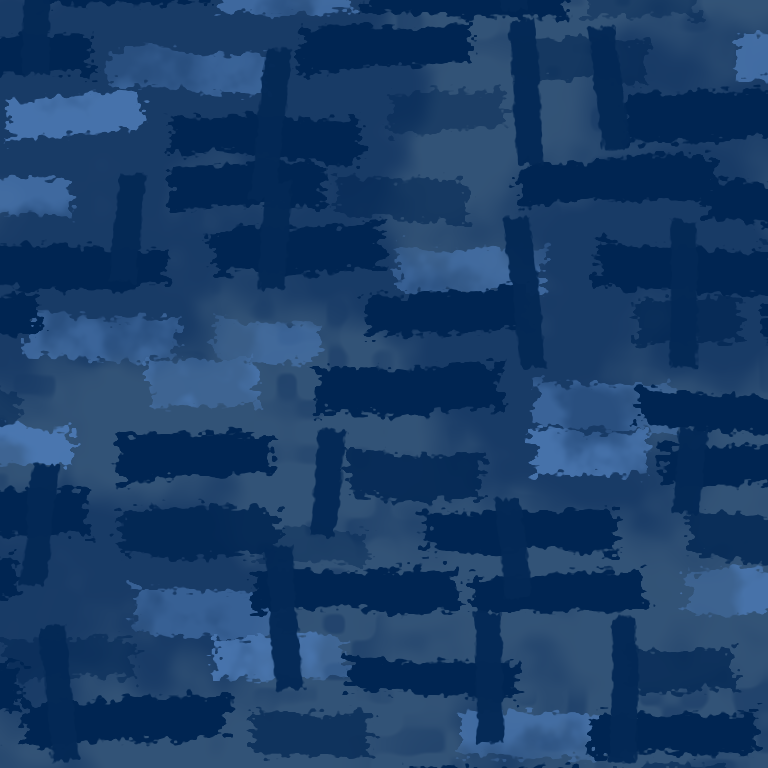
Reproduce this pattern procedurally as a Shadertoy shader.

```glsl
// Ragged brush strokes in navy and sky blue over a cloudy slate-blue wash.
// Jittered grids scatter the horizontal and upright strokes; each is a box
// distance whose edge is torn by fine noise.

float hash(vec2 p) {
    vec3 q = fract((p.xyx + 17.0) * vec3(0.1031, 0.1030, 0.0973));
    q += dot(q, q.yzx + 33.33);
    return fract((q.x + q.y) * q.z);
}

float noise(vec2 p) {
    vec2 i = floor(p), f = fract(p);
    f = f * f * f * (f * (f * 6.0 - 15.0) + 10.0);
    return mix(mix(hash(i), hash(i + vec2(1, 0)), f.x),
               mix(hash(i + vec2(0, 1)), hash(i + vec2(1, 1)), f.x), f.y);
}

float fbm(vec2 p) {
    float sum = 0.0, amp = 0.53;
    for (int i = 0; i < 4; i++) {
        sum += amp * noise(p);
        p = mat2(1.6, 1.2, -1.2, 1.6) * p + 5.3;
        amp *= 0.5;
    }
    return sum;
}

// Coverage of one stroke; the long side lies along x.
float stroke(vec2 q, vec2 halfSize, float angle, float ragged, float seed) {
    float c = cos(angle), s = sin(angle);
    q = mat2(c, -s, s, c) * q;
    vec2 g = q + seed * 9.0;
    q.y += ragged * 0.6 * (noise(g * 14.0) - 0.5);
    vec2 e = abs(q) - halfSize;
    float box = length(max(e, 0.0)) + min(max(e.x, e.y), 0.0);

    // Dabs and bristle gaps, stronger toward the two ends
    float grain = 0.6 * noise(g * vec2(85, 150)) + 0.4 * noise(g * vec2(190, 260));
    float tear = ragged * mix(1.0, 1.7, smoothstep(0.7, 1.0, abs(q.x) / halfSize.x));
    float soft = max(0.0016, 1.2 / iResolution.y);
    return 1.0 - smoothstep(-soft, soft, box + tear * (grain - 0.45));
}

// Horizontal strokes: x = faint navy, y = sky blue, z = solid navy.
vec3 horizontals(vec2 p) {
    vec3 cover = vec3(0);
    vec2 cell = vec2(0.25, 0.088);
    for (int j = -1; j <= 1; j++) {
        float row = floor(p.y / cell.y) + float(j);
        float shift = hash(vec2(row, 71));
        for (int i = -1; i <= 1; i++) {
            vec2 id = vec2(floor(p.x / cell.x - shift) + float(i), row);
            float a = hash(id + 31.0), b = hash(id + 57.0), d = hash(id + 93.0);
            vec2 jitter = vec2(a - 0.5, b - 0.5) * vec2(0.45, 0.5);
            vec2 centre = (id + 0.5 + vec2(shift, 0) + jitter) * cell;

            // Spread the three kinds evenly over the rows
            float kind = fract(dot(id, vec2(0.382, 0.755)) + 0.25 * d);
            bool solid = kind < 0.4, sky = kind > 0.7;
            vec2 size = vec2(solid ? mix(0.1, 0.135, d) : mix(0.07, 0.105, d),
                             mix(0.025, 0.031, a));
            float ink = stroke(p - centre, size, (b - 0.5) * 0.14, 0.019, d);
            if (solid) cover.z = max(cover.z, ink);
            else if (sky) cover.y = max(cover.y, ink * mix(0.6, 1.0, b));
            else cover.x = max(cover.x, ink * mix(0.4, 0.9, a));
        }
    }
    return cover;
}

// Narrow upright strokes with cleaner sides.
float uprights(vec2 p) {
    float cover = 0.0, cell = 0.25;
    for (int j = -1; j <= 1; j++)
    for (int i = -1; i <= 1; i++) {
        vec2 id = floor(p / cell) + vec2(i, j);
        float a = hash(id + 131.0), b = hash(id + 157.0), d = hash(id + 193.0);
        vec2 q = p - (id + 0.5 + 0.75 * (vec2(a, b) - 0.5)) * cell;
        vec2 size = vec2(mix(0.055, 0.1, d), 0.0175);
        float ink = stroke(q.yx, size, (fract(a * 7.0 + b) - 0.5) * 0.24, 0.0065, d);
        cover = max(cover, ink);
    }
    return cover;
}

void mainImage(out vec4 fragColor, in vec2 fragCoord) {
    vec2 p = fragCoord / iResolution.y;
    vec3 navy = vec3(0.0, 0.145, 0.32);
    vec3 deepBlue = vec3(0.095, 0.23, 0.40);
    vec3 slate = vec3(0.198, 0.325, 0.465);
    vec3 sky = vec3(0.29, 0.465, 0.69);

    // Cloudy wash with a few soft blots
    float cloud = smoothstep(0.34, 0.58, fbm(p * 4.5 + 2.0));
    float blots = smoothstep(0.62, 0.85, noise(p * 32.0))
                * smoothstep(0.5, 0.75, noise(p * 5.0 + 40.0));
    vec3 col = mix(deepBlue, slate, cloud);
    col = mix(col, deepBlue, 0.6 * blots);

    // Strokes, from the faintest to the most solid
    vec3 cover = horizontals(p);
    float wear = mix(0.5, 1.0, smoothstep(0.3, 0.6, fbm(p * 13.0 + 60.0)));
    col = mix(col, navy, cover.x);
    col = mix(col, sky, cover.y * wear);
    col = mix(col, navy, cover.z);
    col = mix(col, navy + 0.012, 0.97 * uprights(p));

    fragColor = vec4(col, 1.0);
}
```
